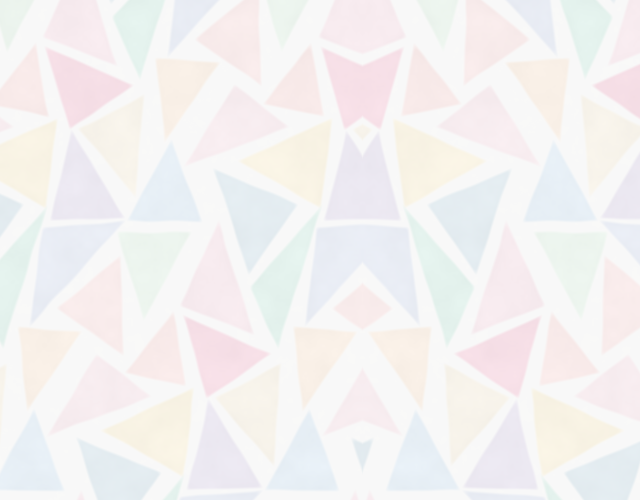
This pattern is drawn by a Shadertoy shader. Its source:

```glsl
// Pale watercolour triangles scattered on off-white paper.
// One motif of triangles repeats on a half-drop lattice, folded about a
// vertical mirror axis; value noise mottles the paint and bends its edges.
#define UNITS 600.0      // design units per canvas height, y down
#define AXIS 435.0       // mirror axis
#define REPEAT_X 330.0   // spacing along a row
#define REPEAT_Y 323.0   // spacing between half-shifted rows
#define SOFTNESS 2.2     // half width of the painted edge
#define ROUNDING 4.0     // corner rounding
#define WOBBLE 2.0       // unevenness of the edges
#define STRENGTH 0.72    // pigment against bare paper
#define MOTTLE 0.032     // strength of the wash texture
#define RIM 0.003        // pigment gathered along the rim
#define PAPER vec3(0.974, 0.974, 0.973)

float hash(vec2 p) {
    return fract(sin(dot(p, vec2(127.1, 311.7))) * 43758.5453);
}

float noise(vec2 p) {
    vec2 i = floor(p), f = fract(p);
    f = f * f * (3.0 - 2.0 * f);
    vec2 e = vec2(0.0, 1.0);
    return mix(mix(hash(i), hash(i + e.yx), f.x),
               mix(hash(i + e.xy), hash(i + e.yy), f.x), f.y);
}

float fbm(vec2 p) {
    float sum = 0.0, gain = 0.5;
    for (int i = 0; i < 4; i++) {
        sum += gain * noise(p);
        p = p * 2.1 + 17.0;
        gain *= 0.5;
    }
    return sum;
}

float cross2(vec2 a, vec2 b) { return a.x * b.y - a.y * b.x; }

float edge(vec2 p, vec2 a, vec2 b) {
    return cross2(p - a, normalize(b - a));
}

float smoothMax(float a, float b, float k) {
    float h = max(k - abs(a - b), 0.0) / k;
    return max(a, b) + h * h * k * 0.25;
}

// Offset to the nearest copy of a point on the half-drop lattice
vec2 wrapLattice(vec2 q) {
    float row = floor(q.y / REPEAT_Y + 0.5);
    q -= row * vec2(0.5 * REPEAT_X, REPEAT_Y);
    q.x -= REPEAT_X * floor(q.x / REPEAT_X + 0.5);
    return q;
}

// Paints every lattice copy of triangle abc over the colour
void paint(inout vec3 col, vec2 p, float wash, float soft,
           vec2 a, vec2 b, vec2 c, vec3 pigment) {
    vec2 centre = (a + b + c) / 3.0;
    vec2 q = centre + wrapLattice(p - centre);
    float winding = sign(cross2(b - a, c - a));
    float d = smoothMax(winding * edge(q, a, b), winding * edge(q, b, c), ROUNDING);
    d = smoothMax(d, winding * edge(q, c, a), ROUNDING);
    float rim = RIM * exp(-abs(d + 3.0) * 0.4);
    vec3 tint = mix(PAPER, pigment, STRENGTH) + (wash - 0.47) * MOTTLE - rim;
    col = mix(col, tint, 1.0 - smoothstep(-soft, soft, d));
}

void mainImage(out vec4 fragColor, in vec2 fragCoord) {
    float unit = UNITS / iResolution.y;
    vec2 p = vec2(fragCoord.x, iResolution.y - fragCoord.y) * unit;
    p.x = AXIS - abs(p.x - AXIS);

    float wash = fbm(p / 28.0);
    float soft = max(SOFTNESS, 0.7 * unit);
    vec3 col = PAPER + (fbm(p / 12.0) - 0.47) * 0.003;
    p += WOBBLE * (vec2(noise(p / 30.0), noise(p / 30.0 + 40.0)) - 0.5);

    // Pinks and salmons
    paint(col, p, wash, soft, vec2(55, 56), vec2(159, 102), vec2(84, 155), vec3(0.963, 0.838, 0.880));
    paint(col, p, wash, soft, vec2(281, 102), vec2(346, 153), vec2(222, 200), vec3(0.966, 0.908, 0.925));
    paint(col, p, wash, soft, vec2(262, 266), vec2(305, 401), vec2(217, 367), vec3(0.966, 0.900, 0.922));
    paint(col, p, wash, soft, vec2(145, 307), vec2(148, 426), vec2(69, 370), vec3(0.974, 0.904, 0.903));
    paint(col, p, wash, soft, vec2(373, 52), vec2(388, 140), vec2(316, 125), vec3(0.972, 0.896, 0.892));

    // Orange, cream and yellow
    paint(col, p, wash, soft, vec2(187, 70), vec2(263, 75), vec2(198, 170), vec3(0.977, 0.928, 0.880));
    paint(col, p, wash, soft, vec2(172, 114), vec2(94, 155), vec2(163, 236), vec3(0.970, 0.948, 0.902));
    paint(col, p, wash, soft, vec2(398, 143), vec2(287, 193), vec2(385, 249), vec3(0.976, 0.947, 0.868));

    // Lavender and blues
    paint(col, p, wash, soft, vec2(86, 157), vec2(149, 262), vec2(60, 264), vec3(0.908, 0.890, 0.940));
    paint(col, p, wash, soft, vec2(206, 169), vec2(242, 266), vec2(153, 265), vec3(0.880, 0.924, 0.960));
    paint(col, p, wash, soft, vec2(257, 203), vec2(358, 245), vec2(298, 328), vec3(0.862, 0.908, 0.932));
    paint(col, p, wash, soft, vec2(51, 273), vec2(149, 266), vec2(36, 391), vec3(0.890, 0.910, 0.952));

    // Greens
    paint(col, p, wash, soft, vec2(386, 248), vec2(300, 344), vec2(333, 418), vec3(0.864, 0.940, 0.914));
    paint(col, p, wash, soft, vec2(141, 279), vec2(229, 279), vec2(173, 384), vec3(0.908, 0.952, 0.918));

    fragColor = vec4(clamp(col, 0.0, 1.0), 1.0);
}
```
